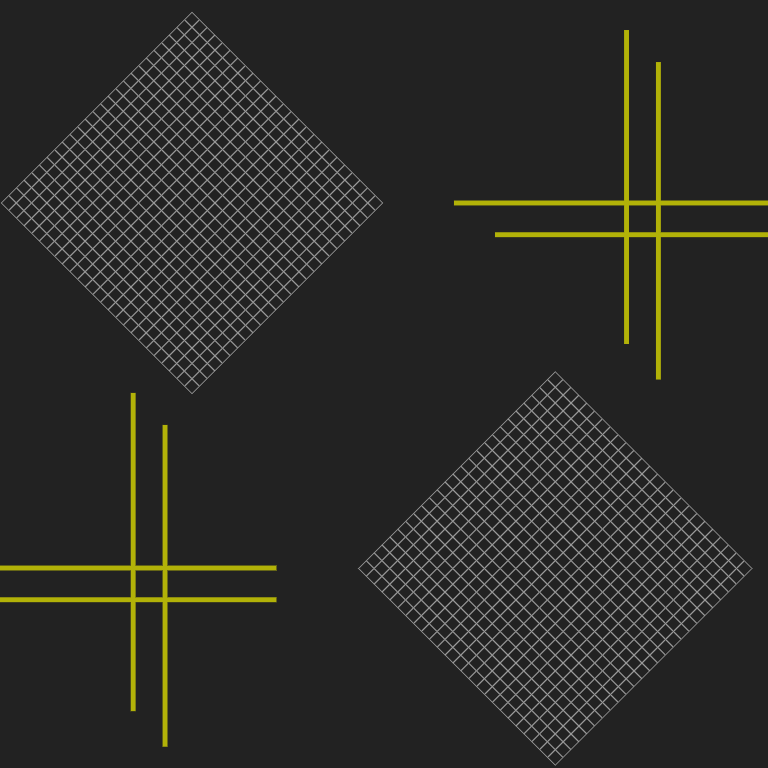
A three.js fragment shader for this pattern:

```glsl
varying vec2 vUv;

// Coverage of a shape from its signed distance, smoothed over one pixel
float cover(float dist) {
  return clamp(0.5 - dist / fwidth(vUv.x), 0.0, 1.0);
}

float bar(vec2 p, vec2 center, vec2 halfSize) {
  vec2 d = abs(p - center) - halfSize;
  return cover(max(d.x, d.y));
}

// Square mesh of 25 by 25 cells standing on its corner
float meshDiamond(vec2 p, vec2 center, float radius) {
  p -= center;
  vec2 q = vec2(p.x + p.y, p.x - p.y);
  vec2 cell = (q / radius * 0.5 + 0.5) * 25.0;
  vec2 lineDist = abs(fract(cell + 0.5) - 0.5) * radius * 0.08 * 0.7071;
  float edgeDist = (max(abs(q.x), abs(q.y)) - radius) * 0.7071;
  return cover(min(lineDist.x, lineDist.y) - 0.0008) * cover(edgeDist - 0.0003);
}

// Two upright bars stepping down to the right, crossed by two level bars
float crossedBars(vec2 p, vec2 upright, float halfLength, float row, vec2 span, float indent) {
  float ink = 0.0;
  for (int i = 0; i < 2; i++) {
    float k = float(i);
    vec2 center = upright + k * vec2(0.0415, -0.0440);
    ink = max(ink, bar(p, center, vec2(0.0032, halfLength + 0.0023 * k)));
    float start = span.x + indent * k;
    vec2 level = vec2(0.5 * (start + span.y), row - 0.0413 * k);
    ink = max(ink, bar(p, level, vec2(0.5 * (span.y - start), 0.0032)));
  }
  return ink;
}

void main() {
  vec3 color = vec3(0.133);

  // Grey meshes on one diagonal
  float mesh = max(meshDiamond(vUv, vec2(0.2500, 0.7357), 0.2487),
                   meshDiamond(vUv, vec2(0.7230, 0.2598), 0.2565));
  color = mix(color, vec3(0.60), mesh);

  // Yellow bars on the other, running off the sides
  float bars = max(
    crossedBars(vUv, vec2(0.8158, 0.7565), 0.2044, 0.7357, vec2(0.5911, 1.01), 0.0534),
    crossedBars(vUv, vec2(0.1734, 0.2812), 0.2072, 0.2604, vec2(-0.01, 0.3600), 0.0));
  color = mix(color, vec3(0.70, 0.70, 0.03), bars);

  gl_FragColor = vec4(color, 1.0);
}
```
